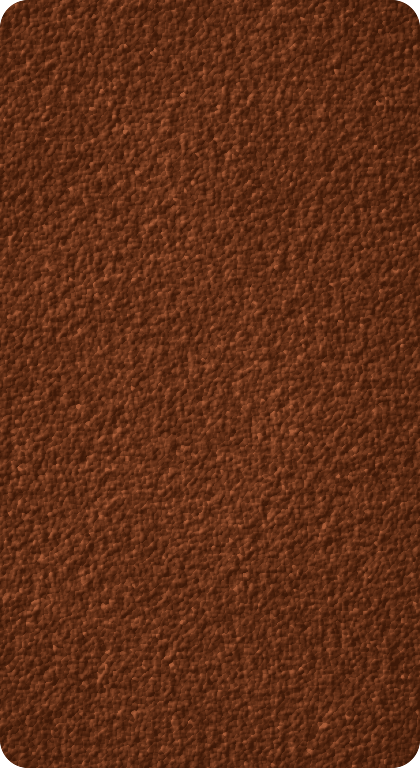
Reproduce this texture procedurally as a Shadertoy shader.

```glsl
// Fine reddish-brown granular powder under slanting light, on a round-cornered panel.

vec2 hash2(vec2 p) {
    vec3 q = fract(p.xyx * vec3(0.1031, 0.1030, 0.0973));
    q += dot(q, q.yzx + 33.33);
    return fract((q.xx + q.yz) * q.zy);
}

float cornerSlope(vec2 cell, vec2 offset) {
    float angle = 6.2832 * hash2(cell).x;
    return dot(vec2(cos(angle), sin(angle)), offset);
}

float gradientNoise(vec2 p) {
    vec2 i = floor(p), f = fract(p);
    vec2 u = f * f * f * (f * (f * 6.0 - 15.0) + 10.0);
    vec2 e = vec2(1.0, 0.0);
    return mix(mix(cornerSlope(i, f), cornerSlope(i + e.xy, f - e.xy), u.x),
               mix(cornerSlope(i + e.yx, f - e.yx), cornerSlope(i + e.xx, f - e.xx), u.x), u.y);
}

// Slope of the noise surface towards the light
float relief(vec2 p, vec2 light) {
    return gradientNoise(p - 0.3 * light) - gradientNoise(p + 0.3 * light);
}

// Softly blended round grains, each with its own tone and a lit side
float grains(vec2 p, vec2 light) {
    vec2 cell = floor(p);
    float tone = 0.0, total = 0.0;
    for (int y = -1; y <= 1; y++)
    for (int x = -1; x <= 1; x++) {
        vec2 id = cell + vec2(x, y);
        vec2 d = p - id - hash2(id);
        vec2 rnd = hash2(id + 71.0);
        float fleck = 1.6 * smoothstep(0.97, 0.99, rnd.y);
        float weight = exp(-14.0 * dot(d, d));
        tone += weight * (1.2 * (rnd.x - 0.5) + 1.4 * dot(d, light) + fleck);
        total += weight;
    }
    return tone / max(total, 1e-5);
}

void mainImage(out vec4 fragColor, in vec2 fragCoord) {
    vec2 uv = fragCoord / iResolution.xy;
    vec2 p = fragCoord / iResolution.x;
    vec2 light = normalize(vec2(-0.8, 0.6));

    // Grain and clump shading
    float tone = grains(p * 112.0, light);
    tone += 1.6 * relief(p * 92.0 + 17.0, light);
    tone += 1.6 * relief(p * 46.0 + 5.0, light);
    tone += 0.5 * relief(p * 20.0 + 41.0, light);

    // Broad unevenness, dimmer towards the rim
    vec2 fromCentre = uv - vec2(0.42, 0.52);
    tone += 0.28 - 1.6 * dot(fromCentre, fromCentre);
    tone += 0.4 * gradientNoise(p * 4.0 + 9.0);
    tone = clamp(tone * 1.1, -2.0, 3.0);

    // Dark umber through rust to light copper
    vec3 powder = vec3(0.37, 0.175, 0.082)
                + vec3(0.078, 0.048, 0.034) * tone
                + vec3(0.007, 0.005, 0.004) * tone * tone;

    // Rounded panel on white
    vec2 halfSize = 0.5 * iResolution.xy / iResolution.x;
    vec2 q = abs(p - halfSize) - halfSize + 0.067;
    float edge = length(max(q, 0.0)) + min(max(q.x, q.y), 0.0) - 0.067;
    float pixel = 1.0 / iResolution.x;
    float outside = smoothstep(-0.5 * pixel, 0.5 * pixel, edge);

    fragColor = vec4(mix(powder, vec3(1.0), outside), 1.0);
}
```
